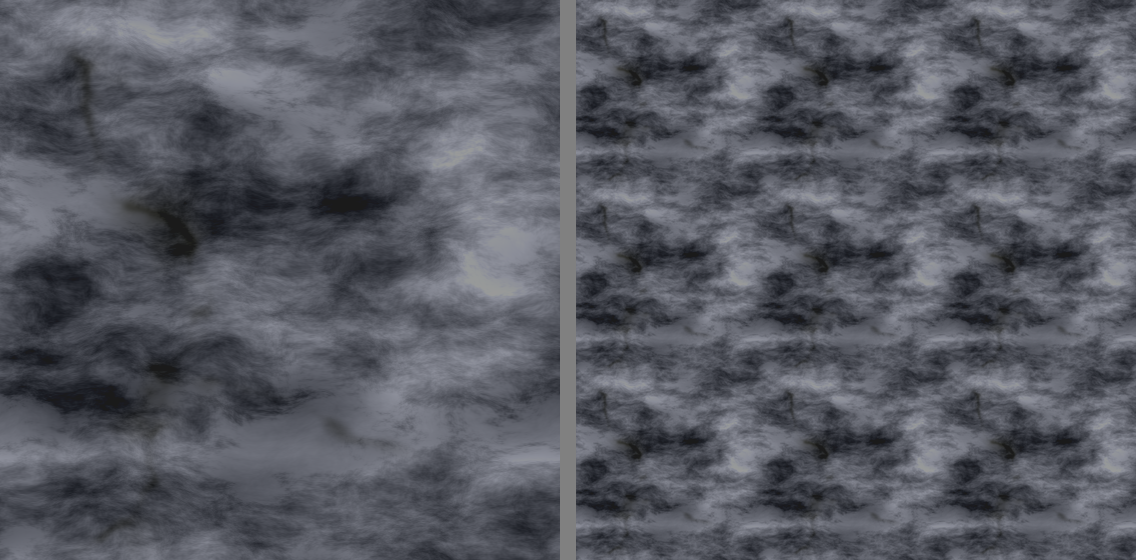
Left: one tile. Right: repeated 3 by 3.
Write a WebGL 2 fragment shader that draws this texture.

```glsl
#version 300 es
precision highp float;
// Weathered slate: wrapped gradient noise, stretched sideways into soft streaks,
// with smoother worn patches and a dark, blurred crack that splits in two.
// Every noise lattice has a whole number of cells, so the tile repeats cleanly.

#define MID_COLOR vec3(0.340, 0.350, 0.386)
#define STAIN_TINT vec3(0.012, 0.008, -0.012)
#define BROAD_CONTRAST 0.27
#define GRAIN_CONTRAST 0.25
#define GRAIN_FALLOFF 0.70
#define GRAIN_OCTAVES 6
#define WARP 0.035
#define WORN_SMOOTHING 0.75
#define CRACK_DEPTH 0.10
#define CRACK_WIDTH 0.016
#define HALO_DEPTH 0.055
#define HALO_WIDTH 0.055

uniform vec2 u_resolution;
out vec4 fragColor;

const float TAU = 6.2831853;

uint scramble(uint n) {
    n = (n ^ (n >> 16)) * 0x7feb352du;
    n = (n ^ (n >> 15)) * 0x846ca68bu;
    return n ^ (n >> 16);
}

// Unit gradient of a lattice point, wrapped to the period.
vec2 gradient(vec2 cell, vec2 period, uint seed) {
    uvec2 c = uvec2(mod(cell, period) + 0.5);
    uint h = scramble(c.x + scramble(c.y + scramble(seed)));
    float angle = TAU * float(h >> 8) / 16777216.0;
    return vec2(cos(angle), sin(angle));
}

// Gradient noise with "period" cells across the canvas.
float noise(vec2 uv, vec2 period, uint seed) {
    vec2 p = uv * period;
    vec2 i = floor(p), f = p - i;
    vec2 w = f * f * f * (f * (f * 6.0 - 15.0) + 10.0);
    vec2 e = vec2(1.0, 0.0);
    float a = dot(gradient(i, period, seed), f);
    float b = dot(gradient(i + e.xy, period, seed), f - e.xy);
    float c = dot(gradient(i + e.yx, period, seed), f - e.yx);
    float d = dot(gradient(i + e.xx, period, seed), f - e.xx);
    return mix(mix(a, b, w.x), mix(c, d, w.x), w.y);
}

float fbm(vec2 uv, vec2 period, int octaves, float falloff, uint seed) {
    float sum = 0.0, amplitude = 1.0;
    for (int k = 0; k < octaves; k++) {
        sum += amplitude * noise(uv, period, seed + uint(k));
        amplitude *= falloff;
        period *= 2.0;
    }
    return sum;
}

float bell(float x, float width) {
    return exp(-x * x / (width * width));
}

// Core (x) and halo (y) strength of the crack and its side branch.
vec2 crack(vec2 uv) {
    float wander = 0.045 * fbm(uv, vec2(4.0, 5.0), 4, 0.55, 71u);
    float y = TAU * uv.y;
    float trunk = uv.x - (0.25 - 0.09 * cos(y) + 0.05 * sin(y)) + 2.0 * wander;
    trunk -= round(trunk);
    float branch = uv.y - 0.34 + 0.42 * (uv.x - 0.36) + wander;
    float reach = smoothstep(0.30, 0.40, uv.x) * (1.0 - smoothstep(0.60, 0.78, uv.x));
    float broken = smoothstep(-0.25, 0.30, fbm(uv, vec2(5.0, 7.0), 3, 0.6, 83u));
    vec2 width = vec2(CRACK_WIDTH, HALO_WIDTH) * mix(0.6, 1.2, broken);
    vec2 main = vec2(bell(trunk, width.x), bell(trunk, width.y));
    vec2 side = reach * vec2(bell(branch, width.x * 0.8), bell(branch, width.y * 0.7));
    return max(main, side * 0.85) * mix(0.15, 1.0, broken);
}

void main() {
    vec2 uv = gl_FragCoord.xy / u_resolution;

    // Bend the streaks so that they drift and fray.
    vec2 bend = vec2(fbm(uv, vec2(4.0, 6.0), 3, 0.6, 11u),
                     fbm(uv, vec2(3.0, 4.0), 3, 0.6, 23u));
    vec2 p = uv + WARP * bend;

    // Broad light and dark beds, then finer streaks.
    float broad = fbm(p, vec2(2.0, 4.0), 2, 0.75, 31u);
    float grain = fbm(p, vec2(6.0, 13.0), GRAIN_OCTAVES, GRAIN_FALLOFF, 43u);

    // Worn patches lose most of their grain.
    float wear = noise(p, vec2(3.0, 6.0), 59u) + 0.25 * grain;
    float worn = smoothstep(0.16, 0.36, wear);
    grain *= 1.0 - WORN_SMOOTHING * worn;

    float tone = BROAD_CONTRAST * broad + GRAIN_CONTRAST * 0.72 * grain + 0.025 * worn;
    vec2 split = crack(uv);
    tone -= CRACK_DEPTH * split.x + HALO_DEPTH * split.y;

    // Cool stone, with warmer stains along the crack.
    float stain = split.y * smoothstep(-0.1, 0.3, noise(uv, vec2(5.0, 6.0), 97u));
    vec3 color = MID_COLOR + tone * vec3(1.0, 1.0, 1.04) + STAIN_TINT * (stain + split.x);
    fragColor = vec4(clamp(color, 0.10, 0.60), 1.0);
}
```
